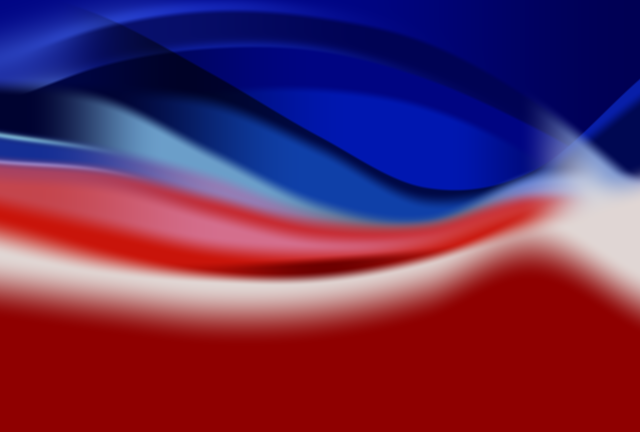
Write a Shadertoy shader that draws this background.

```glsl
// Flowing silk waves: blue arches above, cyan and pink folds, white glow on deep red.
// Each fold is a smooth height curve over x; layers are painted from top to bottom,
// every one covering all that lies below its curve with its own edge softness.

// Smooth curve through seven evenly spaced heights.
float wave(float x, float h[7]) {
    float s = clamp(x, 0.0, 0.9999) * 6.0;
    int i = int(s);
    float t = fract(s), b = h[i], c = h[i + 1];
    float a = i > 0 ? h[i - 1] : 2.0 * b - c;
    float d = i < 5 ? h[i + 2] : 2.0 * c - b;
    return b + 0.5 * t * (c - a + t * (2.0 * a - 5.0 * b + 4.0 * c - d
             + t * (3.0 * (b - c) + d - a)));
}

// Coverage for a depth below a curve.
float cover(float depth, float blur) {
    return smoothstep(-blur, blur, depth);
}

// Soft bump around a centre.
float bump(float v, float centre, float width) {
    float d = (v - centre) / width;
    return exp(-d * d);
}

void mainImage(out vec4 fragColor, in vec2 fragCoord) {
    vec2 p = fragCoord / iResolution.xy;
    float x = p.x, y = p.y;

    // Depth below each fold, named from the top down
    float outerArch = wave(x, float[7](0.856, 0.938, 0.973, 0.958, 0.90, 0.765, 0.567)) - y;
    float innerArch = wave(x, float[7](0.76, 0.85, 0.888, 0.881, 0.817, 0.706, 0.567)) - y;
    float lens      = wave(x, float[7](0.712, 0.74, 0.785, 0.792, 0.75, 0.635, 0.442)) - y;
    float diagonal  = wave(x, float[7](1.04, 0.958, 0.827, 0.683, 0.565, 0.604, 0.817)) - y;
    float blueFold  = wave(x, float[7](0.80, 0.79, 0.76, 0.654, 0.535, 0.592, 0.77)) - y;
    float cyanFold  = wave(x, float[7](0.81, 0.765, 0.642, 0.525, 0.488, 0.59, 0.585)) - y;
    float violet    = wave(x, float[7](0.687, 0.65, 0.588, 0.50, 0.478, 0.56, 0.56)) - y;
    float redFold   = wave(x, float[7](0.625, 0.604, 0.54, 0.48, 0.475, 0.542, 0.53)) - y;
    float pinkFold  = wave(x, float[7](0.587, 0.567, 0.50, 0.446, 0.452, 0.525, 0.52)) - y;
    float scarlet   = wave(x, float[7](0.53, 0.475, 0.425, 0.41, 0.43, 0.51, 0.50)) - y;
    float shadow    = wave(x, float[7](0.39, 0.39, 0.385, 0.397, 0.418, 0.45, 0.48)) - y;
    float white     = wave(x, float[7](0.455, 0.395, 0.36, 0.357, 0.40, 0.485, 0.575)) - y;
    float ground    = wave(x, float[7](0.335, 0.30, 0.272, 0.28, 0.33, 0.425, 0.30)) - y;

    // Sky, darker at the upper right, hazy at the left
    vec3 col = mix(vec3(0.0, 0.02, 0.52), vec3(0.0, 0.0, 0.33), smoothstep(0.5, 1.0, x));
    col += vec3(0.12, 0.17, 0.15) * bump(y - 0.45 * x, 0.87, 0.06) * (1.0 - smoothstep(0.1, 0.35, x));
    col += vec3(0.08, 0.13, 0.2) * bump(outerArch, -0.008, 0.022) * bump(x, 0.28, 0.2);

    // Blue arches
    vec3 band = mix(vec3(0.03, 0.06, 0.42), vec3(0.0, 0.01, 0.33), smoothstep(0.2, 0.6, x));
    col = mix(col, band, cover(outerArch, 0.008) * smoothstep(0.02, 0.2, x));
    col += vec3(0.38, 0.5, 0.3) * exp(-abs(innerArch) / 0.035) * (1.0 - smoothstep(0.0, 0.17, x));
    col += vec3(0.03, 0.07, 0.22) * bump(innerArch, 0.0, 0.015) * bump(x, 0.4, 0.25);
    vec3 arch = mix(vec3(0.0, 0.02, 0.27), vec3(0.0, 0.02, 0.51), smoothstep(0.1, 0.5, x));
    col = mix(col, arch, cover(innerArch, 0.005));
    vec3 bright = mix(vec3(0.0, 0.03, 0.30), vec3(0.0, 0.09, 0.69), smoothstep(0.2, 0.55, x));
    bright = mix(bright, vec3(0.0, 0.04, 0.48), smoothstep(0.7, 0.85, x));
    col = mix(col, bright, cover(lens, 0.012) * (1.0 - smoothstep(0.8, 0.9, x)));

    // Dark diagonal band, turning into a bright streak at the right
    float right = smoothstep(0.82, 0.9, x);
    col *= 1.0 - 0.6 * cover(diagonal, 0.004) * smoothstep(0.08, 0.3, x) * (1.0 - right);
    col = mix(col, vec3(0.03, 0.12, 0.66), cover(diagonal, 0.004) * right);

    // Blue fold
    vec3 blue = mix(vec3(0.0, 0.01, 0.19), vec3(0.06, 0.25, 0.66), smoothstep(0.15, 0.48, x));
    blue = mix(blue, vec3(0.0, 0.03, 0.32), right);
    col = mix(col, blue, cover(blueFold, 0.022));

    // Cyan and violet folds
    vec3 cyan = mix(vec3(0.42, 0.62, 0.79), vec3(0.33, 0.44, 0.58), smoothstep(0.4, 0.6, x));
    cyan = mix(cyan, vec3(0.42, 0.52, 0.83), smoothstep(0.7, 0.83, x));
    col = mix(col, cyan, cover(cyanFold, 0.02) * smoothstep(0.04, 0.26, x));
    vec3 lilac = mix(vec3(0.08, 0.18, 0.58), vec3(0.58, 0.49, 0.71), smoothstep(0.05, 0.36, x));
    lilac = mix(lilac, vec3(0.60, 0.36, 0.40), smoothstep(0.38, 0.6, x));
    lilac = mix(lilac, vec3(0.60, 0.52, 0.74), smoothstep(0.72, 0.85, x));
    col = mix(col, lilac, cover(violet, 0.02));
    col += vec3(0.4, 0.55, 0.4) * bump(violet, 0.0, 0.007) * (1.0 - smoothstep(0.02, 0.2, x));

    // Red and pink folds
    vec3 rose = mix(vec3(0.66, 0.26, 0.38), vec3(0.78, 0.17, 0.2), smoothstep(0.1, 0.4, x));
    col = mix(col, rose, cover(redFold, 0.02));
    col += vec3(0.2, 0.25, 0.25) * bump(redFold, 0.0, 0.006) * (1.0 - smoothstep(0.05, 0.25, x));
    vec3 pink = mix(vec3(0.77, 0.27, 0.3), vec3(0.83, 0.43, 0.55), smoothstep(0.05, 0.35, x));
    pink = mix(pink, vec3(0.82, 0.28, 0.28), smoothstep(0.55, 0.75, x));
    col = mix(col, pink, cover(pinkFold, 0.022));
    col = mix(col, vec3(0.79, 0.08, 0.04), cover(scarlet, 0.028));
    col = mix(col, vec3(0.43, 0.0, 0.0), cover(shadow, 0.012) * bump(x, 0.51, 0.17));

    // Pale stripe falling to the right
    float stripe = cover(outerArch, 0.025) * smoothstep(0.81, 0.94, x);
    col = mix(col, mix(vec3(0.5, 0.6, 0.82), vec3(0.8, 0.82, 0.87), cover(outerArch - 0.06, 0.06)), stripe);

    // White glow melting into the deep red ground
    float glowBlur = mix(0.045, 0.016, smoothstep(0.0, 0.4, x));
    glowBlur = mix(glowBlur, 0.05, smoothstep(0.7, 0.95, x));
    col = mix(col, vec3(0.88, 0.84, 0.83), cover(white, glowBlur));
    col = mix(col, vec3(0.56, 0.0, 0.0), cover(ground, 0.075));

    fragColor = vec4(clamp(col, 0.0, 1.0), 1.0);
}
```
